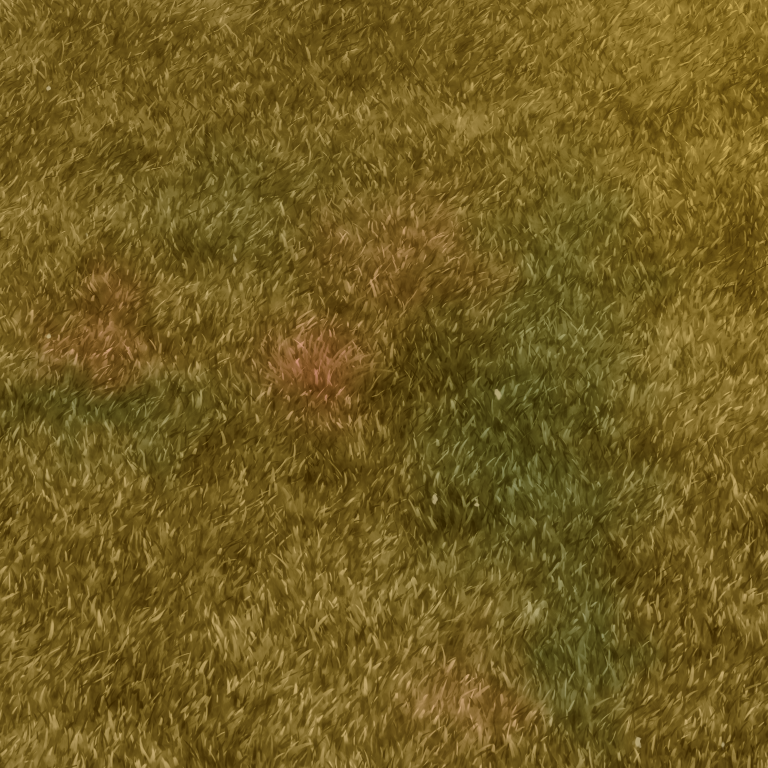
Give the GLSL for this texture, as a three.js fragment shader.

```glsl
// Dry summer lawn: layered grass blades with green, straw and reddish patches.
varying vec2 vUv;

const int LAYERS = 18;
const int TUFT_BLADES = 44;
const vec2 CELL = vec2(0.023, 0.040);
const vec3 SOIL = vec3(0.23, 0.155, 0.0);
const vec3 OLIVE = vec3(0.47, 0.38, 0.125);
const vec3 STRAW = vec3(0.76, 0.66, 0.43);
const vec3 GREEN_TINT = vec3(0.77, 0.91, 1.0);
const vec3 RED_TINT = vec3(1.14, 0.92, 1.25);
const vec3 GOLD_TINT = vec3(1.02, 1.0, 0.80);

float hash(vec2 p) {
  vec3 q = fract(vec3(p.xyx) * 0.1031);
  q += dot(q, q.yzx + 33.33);
  return fract((q.x + q.y) * q.z);
}

float noise(vec2 p) {
  vec2 i = floor(p), f = fract(p);
  f = f * f * (3.0 - 2.0 * f);
  return mix(mix(hash(i), hash(i + vec2(1.0, 0.0)), f.x),
             mix(hash(i + vec2(0.0, 1.0)), hash(i + 1.0), f.x), f.y);
}

float fbm(vec2 p) {
  float sum = 0.0, gain = 0.5;
  for (int i = 0; i < 4; i++) {
    sum += gain * noise(p);
    p = p * 2.03 + 17.0;
    gain *= 0.5;
  }
  return sum / 0.9375;
}

// Soft elliptical patch
float patchMask(vec2 p, vec2 center, vec2 radius) {
  vec2 d = (p - center) / radius;
  return exp(-dot(d, d));
}

// Tapered curved blade: x is coverage, y is position from root to tip
vec2 blade(vec2 d, float lean, float bend, float len, float width) {
  float s = sin(lean), c = cos(lean);
  d = vec2(c * d.x - s * d.y, s * d.x + c * d.y);
  float t = clamp(d.y / len, 0.0, 1.0);
  float halfWidth = width * (1.0 - 0.6 * t * t);
  float side = abs(d.x - bend * len * t * t);
  float cover = 1.0 - smoothstep(halfWidth - 0.0012, halfWidth + 0.0012, side);
  float ends = smoothstep(0.0, 0.25 * len, d.y) * (1.0 - smoothstep(0.75 * len, len, d.y));
  return vec2(cover * ends, t);
}

// Paint one scattered layer of blades over the current tone
float bladeLayer(float tone, vec2 p, float layer, float far) {
  vec2 shift = CELL * vec2(hash(vec2(layer, 3.0)), hash(vec2(layer, 8.0)));
  vec2 base = floor((p + shift) / CELL);
  for (int j = 0; j >= -1; j--) {
    for (int i = -1; i <= 1; i++) {
      vec2 id = base + vec2(float(i), float(j));
      vec2 key = id + layer * vec2(37.0, 61.0) + 200.0;
      float a = hash(key), b = hash(key + 11.3), c = hash(key + 23.7), e = hash(key + 41.9);
      vec2 root = (id + vec2(a, b)) * CELL - shift;
      float lean = 1.0 * (noise(root * 16.0 + 40.0) - 0.5) + 1.6 * pow(2.0 * c - 1.0, 3.0) * 0.5;
      float len = CELL.y * mix(0.35, 1.0, e * e);
      float width = mix(0.0009, 0.0029, b * b) * mix(1.1, 0.8, far);
      vec2 hit = blade(p - root, lean, 0.7 * (a - 0.5), len, width);
      float light = 0.10 + 0.85 * pow(fract(c * 7.0 + e), 2.2);
      tone = mix(tone, light * mix(0.7, 1.15, hit.y), hit.x * 0.85);
    }
  }
  return tone;
}

// Fan of bright blades growing from one root
float tuft(float tone, vec2 p, vec2 center) {
  for (int i = 0; i < TUFT_BLADES; i++) {
    vec2 key = vec2(float(i), 91.0);
    float a = hash(key), b = hash(key + 5.1), c = hash(key + 9.7);
    vec2 root = center + vec2(0.08 * (a - 0.5), 0.045 * (b - 0.5));
    float lean = 2.4 * (a - 0.5) + 0.5 * (c - 0.5);
    vec2 hit = blade(p - root, lean, 0.5 * (b - 0.5), mix(0.03, 0.075, c), 0.0018);
    tone = mix(tone, mix(0.22, 0.45 + 0.25 * b, hit.y), hit.x * 0.75);
  }
  return tone;
}

// Rare pale petals and dry flecks
float flecks(vec2 p) {
  vec2 id = floor(p * 22.0);
  vec2 d = fract(p * 22.0) - 0.25 - 0.5 * vec2(hash(id + 3.0), hash(id + 7.0));
  float size = mix(0.05, 0.13, hash(id + 13.0));
  float shape = length(d * vec2(1.3, 0.8)) + 0.12 * (noise(p * 260.0) - 0.5);
  return step(0.975, hash(id + 29.0)) * (1.0 - smoothstep(size - 0.04, size + 0.04, shape));
}

vec3 grassColor(float tone) {
  vec3 low = mix(SOIL, OLIVE, clamp((tone + 0.05) / 0.5, 0.0, 1.0));
  return mix(low, STRAW, clamp((tone - 0.40) / 0.6, 0.0, 1.0));
}

void main() {
  vec2 p = vUv;
  // Foreshortening packs the blades closer toward the top
  vec2 ground = vec2(p.x, p.y + 0.35 * p.y * p.y);
  float tone = 0.12 + 0.4 * fbm(ground * vec2(90.0, 45.0));
  for (int i = 0; i < LAYERS; i++) tone = bladeLayer(tone, ground, float(i), p.y);
  tone = tuft(tone, p, vec2(0.41, 0.495));

  // Broad clumps, matted tangles, fine streaks, softer contrast far away
  vec2 tangle = ground + 0.02 * vec2(noise(ground * 40.0), noise(ground * 40.0 + 9.0));
  tone = 0.44 + 1.15 * (tone - 0.37);
  tone += 0.42 * (fbm(ground * vec2(7.0, 11.0) + 5.0) - 0.5);
  tone += 0.34 * (fbm(tangle * vec2(32.0, 42.0) + 31.0) - 0.5);
  tone += 0.34 * (fbm(tangle * vec2(130.0, 60.0)) - 0.5);
  tone = mix(tone, 0.43, 0.22 * p.y);

  // Broad colour patches with ragged borders
  vec2 w = p + 0.14 * (vec2(fbm(p * 14.0), fbm(p * 14.0 + 50.0)) - 0.5);
  float green = patchMask(w, vec2(0.69, 0.41), vec2(0.13, 0.19))
    + 0.8 * patchMask(w, vec2(0.77, 0.15), vec2(0.06, 0.12))
    + 0.8 * patchMask(w, vec2(0.14, 0.46), vec2(0.15, 0.06))
    + 0.4 * patchMask(w, vec2(0.30, 0.74), vec2(0.14, 0.08))
    + 0.5 * patchMask(w, vec2(0.74, 0.67), vec2(0.10, 0.12));
  float red = patchMask(mix(p, w, 0.4), vec2(0.41, 0.52), vec2(0.065, 0.055))
    + 0.55 * patchMask(w, vec2(0.14, 0.57), vec2(0.09, 0.06))
    + 0.4 * patchMask(w, vec2(0.52, 0.66), vec2(0.10, 0.07))
    + 0.35 * patchMask(w, vec2(0.62, 0.08), vec2(0.09, 0.07));
  float gold = smoothstep(0.4, 1.0, p.x) * smoothstep(0.2, 0.9, p.y);
  float shade = patchMask(w, vec2(0.30, 0.38), vec2(0.14, 0.04)) + patchMask(w, vec2(0.55, 0.50), vec2(0.08, 0.12));

  vec3 color = grassColor(tone + 0.08 * gold + 0.06 * red - 0.10 * shade - 0.04 * green);
  color *= mix(vec3(1.0), GOLD_TINT, gold);
  color *= mix(vec3(1.0), GREEN_TINT, min(green, 1.0));
  color *= mix(vec3(1.0), RED_TINT, min(red, 1.0));
  color = mix(color, vec3(0.80, 0.74, 0.56), 0.75 * flecks(p));
  gl_FragColor = vec4(clamp(color, 0.0, 1.0), 1.0);
}
```
